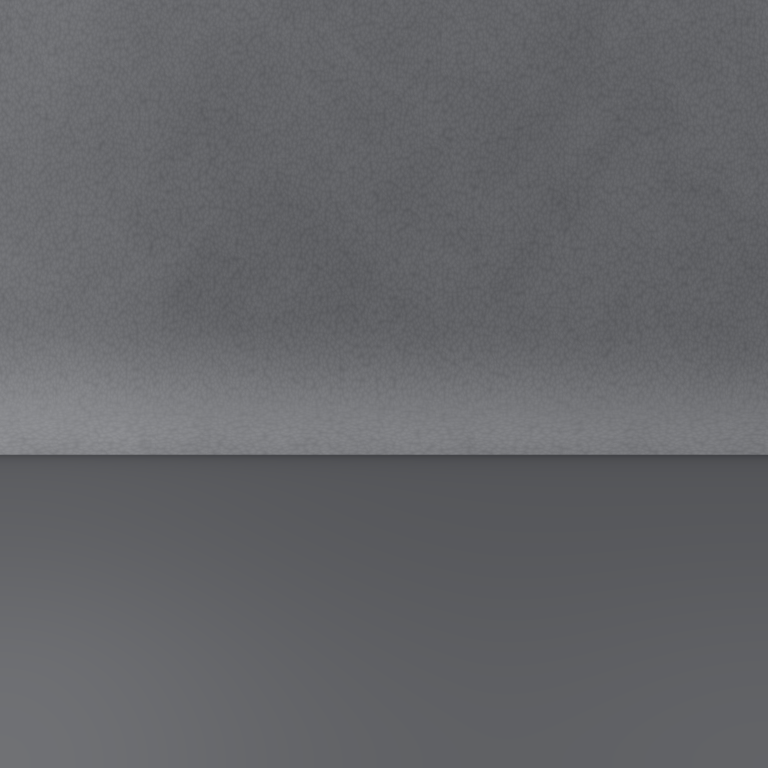
Give the GLSL for this background, as a three.js fragment shader.

```glsl
// Draws an empty grey studio: a mottled, softly lit wall above a smooth dark floor.
varying vec2 vUv;

vec2 hash2(vec2 cell) {
  vec2 q = vec2(dot(cell, vec2(127.1, 311.7)), dot(cell, vec2(269.5, 183.3)));
  return fract(sin(q) * 43758.5453);
}

// Cellular noise: distance to the nearest jittered point, centred near zero.
float cellular(vec2 p) {
  vec2 cell = floor(p);
  vec2 local = fract(p);
  float nearest = 2.0;
  for (int y = -1; y <= 1; y++) {
    for (int x = -1; x <= 1; x++) {
      vec2 offset = vec2(float(x), float(y));
      vec2 delta = offset + hash2(cell + offset) - local;
      nearest = min(nearest, dot(delta, delta));
    }
  }
  return 0.46 - sqrt(nearest);
}

// Warped, layered sines for cloudy stains.
float clouds(vec2 p) {
  float sum = 0.0;
  float amplitude = 0.5;
  for (int i = 0; i < 6; i++) {
    p += 0.6 * sin(p.yx * 1.3 + float(i) * 1.7);
    sum += amplitude * sin(p.x + 0.8) * sin(p.y + 2.1);
    p = mat2(1.5, 1.1, -1.1, 1.5) * p;
    amplitude *= 0.72;
  }
  return sum;
}

float wallShade(vec2 uv) {
  float stain = clouds(uv * 10.0);
  float mottle = clouds(uv * vec2(34.0, 28.0) + 4.0);

  // Broad light from the left, with a faint lift at the top.
  float shade = 0.380 + 0.052 * exp(-pow(uv.x / 0.23, 2.0));
  shade += 0.010 * smoothstep(0.75, 1.0, uv.y);

  // Bounce light along the foot of the wall, lower towards the right.
  float glowY = uv.y + 0.03 * uv.x + 0.01 * stain + 0.006 * mottle;
  float glow = 1.0 - smoothstep(0.44, 0.605, glowY);
  shade += glow * mix(0.1, 0.122, exp(-pow((uv.x - 0.4) / 0.35, 2.0)));
  shade -= 0.014 * (1.0 - smoothstep(0.408, 0.435, uv.y));

  // Plaster fibres turn from upright to level near the floor.
  float upright = cellular(uv * vec2(230.0, 160.0) + 0.5 * mottle);
  float level = cellular(uv * vec2(130.0, 250.0) + 0.5 * mottle);
  float grain = mix(level, upright, smoothstep(0.43, 0.5, uv.y));
  float blotch = cellular(uv * vec2(90.0, 75.0) + stain);
  return shade + 0.012 * stain + 0.009 * mottle + 0.052 * grain + 0.016 * blotch;
}

float floorShade(vec2 uv, float horizon) {
  float depth = horizon - uv.y;
  float shade = 0.340 + 0.036 * smoothstep(0.0, 0.4, depth);

  // Side light spreads over the left of the floor as it comes forward.
  float sideLight = exp(-pow(uv.x / 0.36, 2.0));
  shade += sideLight * (0.030 + 0.036 * smoothstep(0.0, 0.3, depth));
  shade += 0.012 * smoothstep(0.6, 1.0, uv.x) * smoothstep(0.0, 0.3, depth);

  // Soft falloff and a thin contact shadow under the wall.
  return shade - 0.035 * exp(-depth / 0.016) - 0.06 * exp(-depth / 0.004);
}

void main() {
  float horizon = 0.4078;
  float wallMask = smoothstep(horizon - 0.0012, horizon + 0.0012, vUv.y);
  float ground = floorShade(vec2(vUv.x, min(vUv.y, horizon)), horizon);
  float shade = mix(ground, wallShade(vUv), wallMask);

  vec3 coolTint = vec3(-0.004, 0.0, 0.014);
  gl_FragColor = vec4(vec3(shade) + coolTint, 1.0);
}
```
